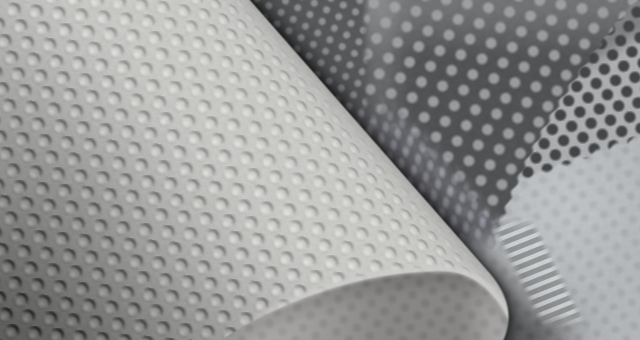
Write a WebGL 1 fragment shader that draws this texture.

```glsl
precision highp float;
uniform vec2 u_resolution;

const vec2 ROLL_TOP = vec2(0.735, 1.0);
const vec2 ROLL_NORMAL = vec2(0.75, 0.661);

// Offset from the centre of the nearest cell of a lattice spanned by a and b
vec2 latticeOffset(vec2 p, vec2 a, vec2 b) {
  float area = a.x * b.y - a.y * b.x;
  vec2 cell = vec2(p.x * b.y - p.y * b.x, a.x * p.y - a.y * p.x) / area;
  cell = fract(cell) - 0.5;
  return a * cell.x + b * cell.y;
}

float disc(vec2 d, float radius, float soft) {
  return 1.0 - smoothstep(radius - soft, radius + soft, length(d));
}

float glow(vec2 p, vec2 centre, vec2 size) {
  vec2 d = (p - centre) / size;
  return exp(-dot(d, d));
}

// Layered sines give soft, slightly woven grain
float grain(vec2 p) {
  float sum = 0.0;
  float weight = 0.5;
  for (int i = 0; i < 4; i++) {
    sum += weight * sin(p.x + 1.7 * sin(p.y)) * sin(p.y * 1.2 + sin(p.x));
    p = mat2(1.5, 1.1, -1.1, 1.5) * p + 2.3;
    weight *= 0.6;
  }
  return sum;
}

float rollEdgeX(float y) {
  float low = max(0.2 - y, 0.0);
  return 0.735 + 0.878 * (1.0 - y) - 3.3 * low * low;
}

float lipY(float x) {
  float left = max(1.3 - x, 0.0);
  float right = max(x - 1.3, 0.0);
  float r2 = right * right;
  return 0.203 - 0.48 * left * left - 2.5 * r2 - 30.0 * r2 * r2;
}

// Shading of a raised dot: shadow at upper right, light at lower left
float embossing(vec2 d, float radius) {
  float r = length(d) / radius;
  float side = dot(d, vec2(0.62, 0.78)) / radius;
  float ring = exp(-pow((r - 0.8) * 3.4, 2.0));
  float crown = exp(-3.0 * dot(d + 0.25 * radius, d + 0.25 * radius) / (radius * radius));
  return 0.1 * crown - ring * (0.25 * max(side, 0.0) + 0.07 * max(-side, 0.0));
}

vec3 rollSurface(vec2 p) {
  float s = max(dot(ROLL_TOP - p, ROLL_NORMAL), 0.0);
  float bend = 0.35;
  float arc = bend * acos(1.0 - min(s / bend, 1.0)) + max(s - bend, 0.0);
  vec2 sheet = p - ROLL_NORMAL * (arc - s);
  vec2 d = latticeOffset(sheet, vec2(0.066, -0.0057), vec2(0.0196, -0.049));

  float tone = mix(0.79, 0.66, smoothstep(0.3, 0.85, s));
  tone -= 0.27 * glow(p, vec2(-0.05, 0.0), vec2(0.42, 0.5));
  tone -= 0.08 * glow(p, vec2(0.4, -0.05), vec2(0.4, 0.2));
  tone -= 0.13 * exp(-s / 0.035);
  float relief = embossing(d, 0.022) * mix(0.75, 1.15, smoothstep(0.1, 0.7, s));
  tone += relief * smoothstep(0.0, 0.08, s) + 0.018 * grain(p * 110.0);
  return tone * vec3(1.0, 0.998, 0.985);
}

vec3 rollInterior(vec2 p) {
  float tone = mix(0.66, 0.53, smoothstep(0.75, 1.2, p.x));
  tone += 0.12 * smoothstep(1.34, 1.47, p.x) - 0.07 * smoothstep(0.08, 0.0, lipY(p.x) - p.y);
  vec2 d = latticeOffset(p, vec2(0.06, 0.012), vec2(0.022, 0.036));
  return (tone - 0.045 * disc(d, 0.012, 0.008)) * vec3(1.0, 0.99, 0.985);
}

vec3 backSheets(vec2 p, float gap) {
  // Pale lower sheet
  vec2 faint = latticeOffset(p, vec2(0.055, 0.012), vec2(0.024, 0.04));
  float tone = 0.71 + 0.05 * glow(p, vec2(1.65, 0.4), vec2(0.2)) - 0.05 * disc(faint, 0.011, 0.008);
  tone -= 0.3 * glow(p, vec2(1.57, 0.0), vec2(0.11, 0.1));

  // Perforated sheet at the upper right
  vec2 hole = latticeOffset(p, vec2(0.057, 0.009), vec2(0.024, 0.042));
  float holes = disc(hole, 0.0165, 0.006);
  float sheet = mix(0.68, 0.5, smoothstep(-0.02, 0.06, p.y - 0.78 - 0.58 * (p.x - 1.716)));
  sheet = mix(sheet, 0.27, holes);
  float upper = smoothstep(-0.008, 0.008, p.y - 0.475 - 0.36 * (p.x - 1.54) + 0.006 * sin(p.x * 110.0));
  tone = mix(tone, sheet, upper);

  // Dark fold with bright openings
  float t = p.y - 0.35;
  float foldEdge = 1.475 + 0.35 * t + 0.4 * t * t + 0.005 * sin(p.y * 140.0);
  float fold = 0.32 + 0.13 * smoothstep(0.8, 1.0, p.y) + 0.1 * glow(p, vec2(1.12, 0.85), vec2(0.06, 0.3));
  vec2 opening = latticeOffset(p, vec2(0.062, -0.012), vec2(0.027, 0.046));
  fold = mix(fold, 0.64, 0.9 * disc(opening, 0.0155, 0.007));
  vec2 fine = latticeOffset(p, vec2(0.036, -0.02), vec2(0.013, 0.034));
  float strip = 1.0 - smoothstep(1.06, 1.09, p.x);
  fold = mix(fold, 0.35 + 0.22 * disc(fine, 0.01, 0.006), strip);

  // Compressed mesh beside the crease
  float mesh = (1.0 - smoothstep(0.08, 0.15, gap)) * (1.0 - smoothstep(0.6, 0.74, p.y));
  float streaks = disc(fine * vec2(1.2, 0.75), 0.011, 0.008);
  fold = mix(fold, 0.43 + 0.21 * streaks, 0.85 * mesh);
  float foldMask = smoothstep(-0.007, 0.007, foldEdge - p.x) * smoothstep(0.24, 0.34, p.y);
  tone = mix(tone, fold, foldMask);

  // Ribbon of bright slots
  float across = abs(p.x - 1.53 - 0.5 * (0.3 - p.y));
  float ribbon = (1.0 - smoothstep(0.045, 0.075, across)) * smoothstep(0.03, 0.09, p.y) * (1.0 - smoothstep(0.31, 0.37, p.y));
  float slots = smoothstep(-0.3, 0.6, sin((p.y - 0.4 * p.x) * 210.0));
  tone = mix(tone, 0.56 + 0.28 * slots, 0.85 * ribbon);

  tone += 0.014 * grain(p * 90.0);
  tone *= 1.0 - 0.72 * exp(-max(gap, 0.0) / 0.03);
  return tone * mix(vec3(0.985, 1.0, 1.012), vec3(0.98, 0.985, 1.04), mesh * foldMask);
}

void main() {
  vec2 p = gl_FragCoord.xy / u_resolution.y;
  p.x *= 1.88235 * u_resolution.y / u_resolution.x;
  float soft = max(0.004, 1.0 / u_resolution.y);
  float gap = 0.75 * (p.x - rollEdgeX(p.y));

  // Curled sheet and its open end
  float slope = (lipY(p.x + 0.002) - lipY(p.x - 0.002)) / 0.004;
  float inside = (lipY(p.x) - p.y) / sqrt(1.0 + slope * slope);
  vec3 roll = mix(rollSurface(p), rollInterior(p), smoothstep(-soft, soft, inside));
  float rim = exp(-pow((inside + 0.006) / 0.011, 2.0)) * smoothstep(0.65, 0.95, p.x);
  roll = mix(roll, vec3(0.8, 0.8, 0.79), 0.85 * rim);

  vec3 color = mix(roll, backSheets(p, gap), smoothstep(-soft, soft, gap));
  gl_FragColor = vec4(clamp(color, 0.0, 1.0), 1.0);
}
```
